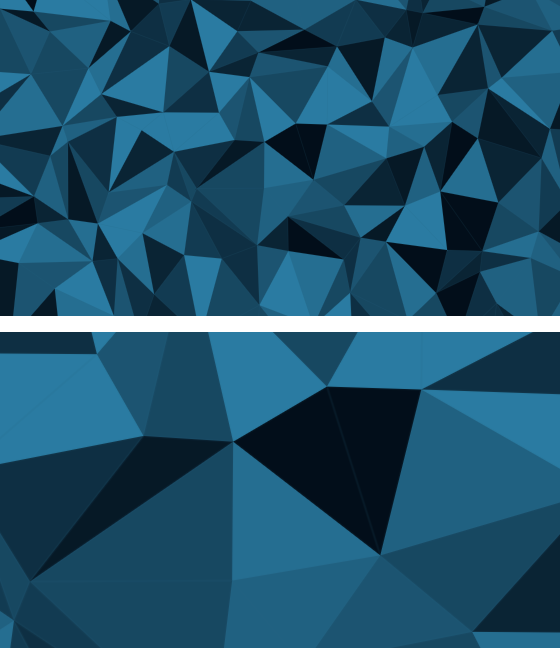
Top, the full canvas; bottom, a detail of the centre.
Give the GLSL for this background, as a Shadertoy shader.

```glsl
const float CELLS = 7.0;            // mesh cells per canvas height
const float TILT = 0.42;            // mesh rotation in radians
const float MARGIN = 0.04;          // gap kept between a vertex and its cell border
const vec2 MESH_ORIGIN = vec2(23.3, 41.7);
const float SHADE_LEVELS = 10.0;
const float SHADE_CURVE = 1.12;     // above 1 favours the dark shades
const vec3 DEEP_BLUE = vec3(0.003, 0.040, 0.080);
const vec3 BRIGHT_BLUE = vec3(0.173, 0.510, 0.668);
const vec3 SEAM_BLUE = vec3(0.14, 0.38, 0.50);
const float SEAM_WIDTH = 0.0016;    // in canvas heights
const float SEAM_STRENGTH = 0.13;

vec2 hash22(vec2 p) {
    vec3 q = fract(p.xyx * vec3(0.1031, 0.1030, 0.0973));
    q += dot(q, q.yzx + 33.33);
    return fract((q.xx + q.yz) * q.zy);
}

// One vertex per cell, as in cellular noise
vec2 meshVertex(vec2 cell) {
    return cell + mix(vec2(MARGIN), vec2(1.0 - MARGIN), hash22(cell));
}

float cross2(vec2 a, vec2 b) {
    return a.x * b.y - a.y * b.x;
}

float signedArea(vec2 a, vec2 b, vec2 c) {
    return cross2(b - a, c - a);
}

// Positive on the left side of the edge from a to b
float edgeDistance(vec2 p, vec2 a, vec2 b) {
    return cross2(normalize(b - a), p - a);
}

float triangleDistance(vec2 p, vec2 a, vec2 b, vec2 c) {
    return min(edgeDistance(p, a, b), min(edgeDistance(p, b, c), edgeDistance(p, c, a)));
}

vec3 facetColor(vec2 id) {
    float level = floor(hash22(id + 311.0).x * SHADE_LEVELS);
    float shade = pow((level + 0.5) / SHADE_LEVELS, SHADE_CURVE);
    return mix(DEEP_BLUE, BRIGHT_BLUE, shade);
}

void mainImage(out vec4 fragColor, in vec2 fragCoord) {
    float pixel = CELLS / iResolution.y;
    float co = cos(TILT), si = sin(TILT);
    vec2 p = mat2(co, si, -si, co) * fragCoord * pixel + MESH_ORIGIN;
    vec2 home = floor(p);

    vec3 colorSum = vec3(0.0);
    float coverSum = 0.0;
    float insideDistance = -1.0;

    // Only these four quads can reach the current cell
    for (int y = -1; y <= 0; y++) {
        for (int x = -1; x <= 0; x++) {
            vec2 cell = home + vec2(x, y);
            vec2 a = meshVertex(cell);
            vec2 b = meshVertex(cell + vec2(1.0, 0.0));
            vec2 c = meshVertex(cell + vec2(1.0, 1.0));
            vec2 d = meshVertex(cell + vec2(0.0, 1.0));

            // Split along the diagonal that keeps the smaller facet larger
            float splitAC = min(signedArea(a, b, c), signedArea(a, c, d));
            float splitBD = min(signedArea(a, b, d), signedArea(b, c, d));
            bool useAC = splitAC > splitBD;
            float first = triangleDistance(p, a, b, useAC ? c : d);
            float second = triangleDistance(p, useAC ? a : b, c, d);

            // Antialiased blend of both facets
            vec2 cover = clamp(vec2(first, second) / pixel + 0.5, 0.0, 1.0);
            vec2 id = cell * 2.0;
            colorSum += cover.x * facetColor(id) + cover.y * facetColor(id + 1.0);
            coverSum += cover.x + cover.y;
            insideDistance = max(insideDistance, max(first, second));
        }
    }

    // Faint light seams between facets
    vec3 color = colorSum / max(coverSum, 0.001);
    float seam = 1.0 - smoothstep(0.0, SEAM_WIDTH * CELLS + 0.5 * pixel, insideDistance);
    color = mix(color, SEAM_BLUE, seam * SEAM_STRENGTH);
    fragColor = vec4(color, 1.0);
}
```
